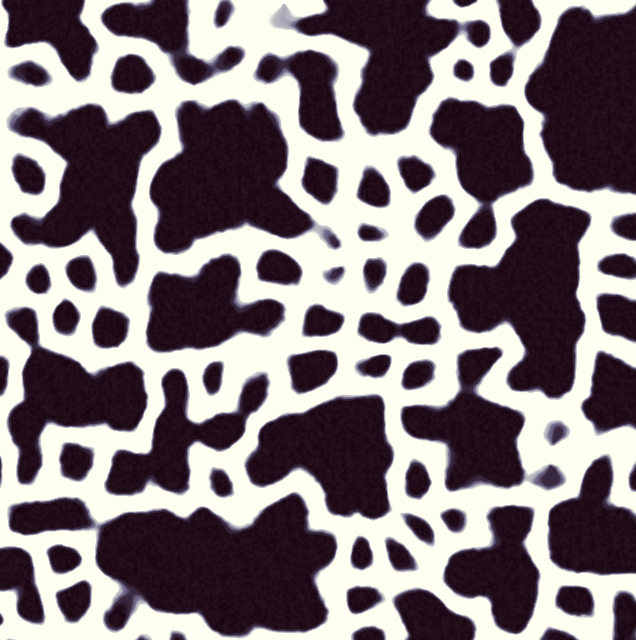
Write a Shadertoy shader that draws this pattern.

```glsl
const float CELLS = 13.0;        // small lobes per canvas height
const float PATCH_SIZE = 2.9;    // spacing of patches, in lobes
const float GAP = 0.36;          // width of the pale channels, in lobes
const float BLEND = 10.0;        // higher gives sharper corners

const vec3 INK = vec3(0.125, 0.045, 0.095);
const vec3 PLUM = vec3(0.22, 0.16, 0.25);
const vec3 SLATE = vec3(0.43, 0.40, 0.53);
const vec3 SILVER = vec3(0.71, 0.71, 0.75);
const vec3 CREAM = vec3(0.995, 0.995, 0.945);

float hash(vec2 p) {
    return fract(sin(dot(p, vec2(127.1, 311.7))) * 43758.5453);
}

vec2 hash2(vec2 p) {
    return vec2(hash(p), hash(p + 57.3));
}

float valueNoise(vec2 p) {
    vec2 i = floor(p), f = fract(p);
    f = f * f * (3.0 - 2.0 * f);
    return mix(mix(hash(i), hash(i + vec2(1, 0)), f.x),
               mix(hash(i + vec2(0, 1)), hash(i + vec2(1, 1)), f.x), f.y);
}

vec2 warp(vec2 p, float frequency, float amount) {
    vec2 q = p * frequency;
    return amount * (vec2(valueNoise(q), valueNoise(q + 31.7)) - 0.5);
}

vec2 lobeCentre(vec2 cell) {
    return cell + 0.5 + 0.68 * (hash2(cell) - 0.5);
}

// Patch that owns a lobe: a weighted, stretched Voronoi cell,
// or a lone spot if the lobe lies between two patches.
vec2 patchOf(vec2 cell) {
    vec2 p = lobeCentre(cell) / PATCH_SIZE;
    vec2 base = floor(p), owner = base;
    float nearest = 9.0, second = 9.0;
    for (int y = -1; y <= 1; y++)
    for (int x = -1; x <= 1; x++) {
        vec2 id = base + vec2(x, y);
        vec2 offset = p - id - 0.5 - 0.75 * (hash2(id + 11.9) - 0.5);
        float angle = -0.6 + 2.2 * (hash(id + 5.1) - 0.5);
        vec2 axis = vec2(cos(angle), sin(angle));
        vec2 local = vec2(dot(offset, axis), dot(offset, vec2(-axis.y, axis.x)));
        float size = hash(id + 23.4);
        float d = length(local * vec2(0.8, 1.25)) - 0.55 * size * size;
        if (d < nearest) {
            second = nearest;
            nearest = d;
            owner = id;
        } else {
            second = min(second, d);
        }
    }
    bool spot = second - nearest < 0.3 && hash(cell + 71.3) < 0.32;
    return spot ? cell + 200.5 : owner;
}

// Signed distance to the patch outline in lobes, negative inside.
float patchDistance(vec2 p) {
    vec2 base = floor(p), closest = base;
    float nearest = 9.0;
    for (int y = -1; y <= 1; y++)
    for (int x = -1; x <= 1; x++) {
        vec2 cell = base + vec2(x, y);
        float d = length(p - lobeCentre(cell));
        if (d < nearest) {
            nearest = d;
            closest = cell;
        }
    }
    // Soft minimum of distances to own lobes and to all others
    vec2 owner = patchOf(closest);
    float own = 1e-12, other = 1e-12;
    for (int y = -2; y <= 2; y++)
    for (int x = -2; x <= 2; x++) {
        vec2 cell = base + vec2(x, y);
        float pull = exp(-BLEND * length(p - lobeCentre(cell)));
        if (distance(patchOf(cell), owner) < 0.1) own += pull;
        else other += pull;
    }
    return (GAP - log(own / other) / BLEND) / 1.7;
}

// Fuzzy edge from dark pile through bluish fringe to pale ground
vec3 fringe(float d, vec3 pile) {
    vec3 c = mix(pile, PLUM, smoothstep(-0.0055, -0.0025, d));
    c = mix(c, SLATE, smoothstep(-0.0022, -0.0006, d));
    c = mix(c, SILVER, smoothstep(-0.0006, 0.0010, d));
    return mix(c, CREAM, smoothstep(0.0010, 0.0030, d));
}

void mainImage(out vec4 fragColor, in vec2 fragCoord) {
    vec2 uv = fragCoord / iResolution.y;

    // Bend outlines, then roughen them with fibres
    vec2 p = uv + warp(uv, 6.0, 0.04) + warp(uv, 24.0, 0.014);
    p += warp(uv, 110.0, 0.003);
    float d = patchDistance(p * CELLS + 3.0) / CELLS;

    // Woven mottling of the dark pile
    float weave = valueNoise(uv * 230.0) + 0.5 * valueNoise(uv * vec2(330.0, 90.0)) - 0.75;
    vec3 pile = INK + weave * vec3(0.045, 0.04, 0.05);

    fragColor = vec4(fringe(d, pile), 1.0);
}
```
